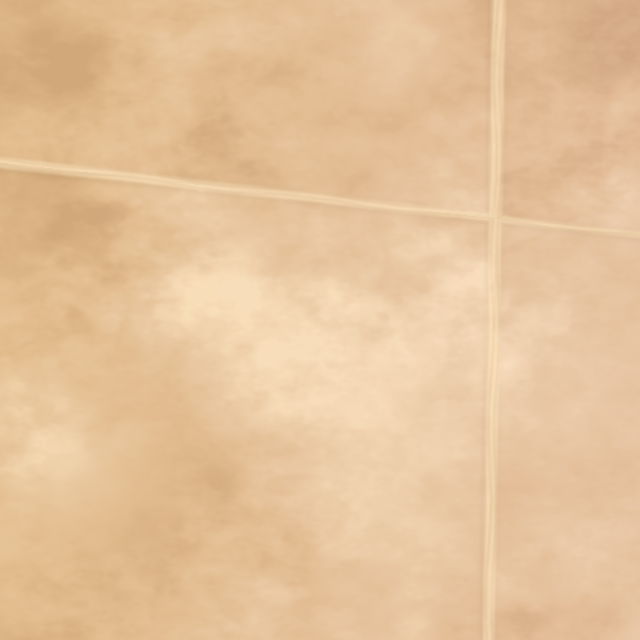
This texture is drawn by a WebGL 2 fragment shader. Its source:

```glsl
#version 300 es
precision highp float;

uniform vec2 u_resolution;
out vec4 fragColor;

// Tile layout, in canvas units
const vec2 TILE_SIZE = vec2(0.95, 0.95);
const vec2 JOINT_ORIGIN = vec2(0.763, 0.746);
const vec2 JOINT_SLOPE = vec2(0.016, -0.113);
const vec2 JOINT_HALF_NEAR = vec2(0.0085, 0.0085);
const vec2 JOINT_HALF_FAR = vec2(0.0105, 0.0045);
const float JOINT_FEATHER = 0.0035;
const float JOINT_OPACITY = 0.75;
const float JOINT_STREAK = 0.020;
const float EDGE_SHADE = 0.035;

// Stone finish
const float BASE_TONE = 0.50;
const float PATCH_GAIN = 1.25;
const float CLOUD_AMOUNT = 0.80;
const float CLOUD_SCALE = 7.0;
const float CLOUD_GAIN = 0.42;
const float CLOUD_FALLOFF = 0.68;
const int CLOUD_OCTAVES = 5;
const float TILE_VARIATION = 0.04;
const float WARMTH_SHIFT = 0.040;

const vec3 JOINT_COLOR = vec3(0.950, 0.845, 0.690);
const vec3 STONE[4] = vec3[4](
    vec3(0.820, 0.660, 0.495), vec3(0.885, 0.735, 0.570),
    vec3(0.915, 0.785, 0.640), vec3(0.970, 0.865, 0.730));

// Broad light and dark areas: centre, radius, tone change
const int PATCH_COUNT = 11;
const vec4 PATCHES[PATCH_COUNT] = vec4[PATCH_COUNT](
    vec4(0.54, 0.40, 0.19, 0.36), vec4(0.32, 0.55, 0.10, 0.24),
    vec4(0.10, 0.28, 0.11, 0.24), vec4(0.32, 0.17, 0.15, -0.32),
    vec4(0.10, 0.90, 0.26, -0.30), vec4(0.90, 0.92, 0.20, -0.26),
    vec4(0.95, 0.70, 0.07, 0.34), vec4(0.86, 0.50, 0.16, 0.24),
    vec4(0.04, 0.04, 0.20, -0.22), vec4(0.06, 0.60, 0.14, -0.17),
    vec4(0.64, 0.78, 0.13, -0.14));

vec3 hash3(vec2 p) {
    vec3 q = fract(p.xyx * vec3(0.1031, 0.1030, 0.0973));
    q += dot(q, q.yxz + 33.33);
    return fract((q.xxy + q.yzz) * q.zyx);
}

// Soft cellular noise: each cell's random tone fades with distance
float softCells(vec2 p) {
    vec2 cell = floor(p), local = fract(p);
    float tone = 0.0, total = 0.0;
    for (int y = -1; y <= 1; y++) {
        for (int x = -1; x <= 1; x++) {
            vec2 offset = vec2(x, y);
            vec3 h = hash3(cell + offset + 100.0);
            vec2 d = offset + 0.2 + 0.6 * h.xy - local;
            float weight = exp(-6.0 * dot(d, d));
            tone += h.z * weight;
            total += weight;
        }
    }
    return tone / total;
}

// Octaves of soft cells, centred on zero
float clouds(vec2 p) {
    float sum = 0.0, gain = CLOUD_GAIN;
    for (int i = 0; i < CLOUD_OCTAVES; i++) {
        vec2 warp = 0.15 * sin(p.yx * vec2(2.1, 1.7));
        sum += gain * (softCells(p + warp) - 0.5);
        p = mat2(1.96, 0.40, -0.40, 1.96) * p + 7.3;
        gain *= CLOUD_FALLOFF;
    }
    return sum;
}

float patchTone(vec2 p) {
    float tone = 0.0;
    for (int i = 0; i < PATCH_COUNT; i++) {
        vec2 d = (p - PATCHES[i].xy) / PATCHES[i].z;
        tone += PATCHES[i].w * exp(-dot(d, d));
    }
    return PATCH_GAIN * tone;
}

vec3 stoneColor(float tone) {
    float t = 3.0 * clamp(tone, 0.0, 1.0);
    vec3 color = STONE[0];
    for (int i = 1; i < 4; i++) {
        color = mix(color, STONE[i], clamp(t - float(i - 1), 0.0, 1.0));
    }
    return color;
}

void main() {
    vec2 uv = gl_FragCoord.xy / u_resolution;
    float pixel = 1.0 / min(u_resolution.x, u_resolution.y);

    // Slanted tile grid
    vec2 grid = (uv - JOINT_ORIGIN - JOINT_SLOPE * uv.yx) / TILE_SIZE;
    vec2 tile = floor(grid);
    vec2 side = (grid - round(grid)) * TILE_SIZE;

    // Mottled stone, shifted per tile; clouds also fray the broad areas
    vec3 variation = hash3(tile + 20.0) - 0.5;
    vec2 grain = uv * vec2(0.80, 1.20) * CLOUD_SCALE + 8.0 * variation.xy;
    float mottle = clouds(grain);
    float tone = BASE_TONE + patchTone(uv + 0.12 * mottle * vec2(1.0, -0.6))
        + CLOUD_AMOUNT * mottle + TILE_VARIATION * variation.z;
    vec3 color = stoneColor(tone);
    color.b += WARMTH_SHIFT * (uv.x - 0.5);

    // Tapered joints with soft edges, streaked along their length
    vec2 halfWidth = mix(JOINT_HALF_NEAR, JOINT_HALF_FAR, uv.yx);
    vec2 edge = abs(side) - halfWidth;
    float feather = JOINT_FEATHER + pixel;
    vec2 joint = 1.0 - smoothstep(vec2(-feather), vec2(feather), edge);
    vec2 rim = exp(-pow(abs(edge) / (1.3 * feather), vec2(2.0)));
    vec2 lowSide = 0.4 + 0.6 * step(side, vec2(0.0));
    color -= EDGE_SHADE * max(rim.x * lowSide.x, rim.y * lowSide.y);
    vec2 streak = sin(side * 700.0 + 2.0 * sin(uv.yx * 23.0));
    vec3 grout = JOINT_COLOR + JOINT_STREAK * (joint.x > joint.y ? streak.x : streak.y);
    grout += 0.06 * mottle;
    color = mix(color, grout, JOINT_OPACITY * max(joint.x, joint.y));

    fragColor = vec4(color, 1.0);
}
```
